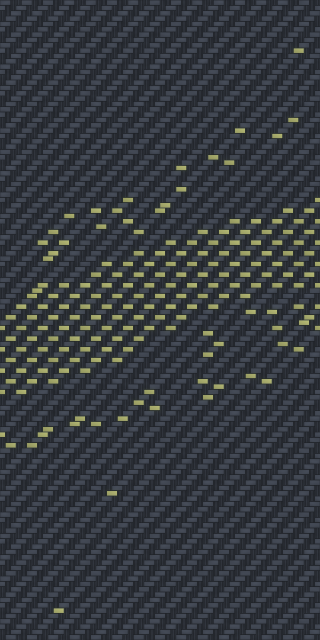
A Shadertoy shader for this pattern:

```glsl
// Dark twill weave crossed by a rising band of yellow-green weft chips.

const vec2 GRID = vec2(60.0, 120.0);            // threads across and up
const vec3 WEFT = vec3(0.255, 0.278, 0.322);
const vec3 WARP = vec3(0.165, 0.180, 0.208);
const vec3 GAP = vec3(0.120, 0.132, 0.152);
const vec3 CHIP = vec3(0.650, 0.665, 0.420);
const vec3 GLOW = vec3(0.035, 0.045, 0.008);
const vec2 WEFT_HALF = vec2(0.95, 0.43);        // half sizes, in threads
const vec2 WARP_HALF = vec2(0.44, 0.95);
const vec2 CHIP_HALF = vec2(0.93, 0.41);
const float BAND_LEFT = 0.447;                  // band centre at each side
const float BAND_RIGHT = 0.622;
const float BAND_HALF = 0.069;
const float STREAK_WIDTH = 0.024;
const float STREAK_CHANCE = 0.20;
const float STRAY_CHANCE = 0.09;
const float PI = 3.14159;

float hash(vec2 p) {
    vec3 q = fract(p.xyx * vec3(0.1031, 0.1030, 0.0973));
    q += dot(q, q.yzx + 33.33);
    return fract((q.x + q.y) * q.z);
}

float gradientDot(vec2 cell, vec2 offset) {
    float angle = 2.0 * PI * hash(cell + 71.0);
    return dot(vec2(cos(angle), sin(angle)), offset);
}

float gradientNoise(vec2 p) {
    vec2 i = floor(p), f = fract(p);
    vec2 u = f * f * (3.0 - 2.0 * f);
    vec2 e = vec2(1.0, 0.0);
    float low = mix(gradientDot(i, f), gradientDot(i + e, f - e), u.x);
    float high = mix(gradientDot(i + e.yx, f - e.yx),
                     gradientDot(i + 1.0, f - 1.0), u.x);
    return mix(low, high, u.y);
}

float boxDistance(vec2 p, vec2 halfSize, float corner) {
    vec2 d = abs(p) - halfSize + corner;
    return length(max(d, 0.0)) + min(max(d.x, d.y), 0.0) - corner;
}

float bell(float x) {
    return exp(-x * x);
}

// Chance of a chip at a canvas position, outside the solid band
float strayChance(vec2 uv, float outside) {
    float upper = bell((uv.y - mix(0.577, 0.824, uv.x)) / STREAK_WIDTH);
    float lower = bell((uv.y - mix(0.310, 0.447, uv.x)) / STREAK_WIDTH);
    float patchRight = bell(length((uv - vec2(0.90, 0.480)) / vec2(0.15, 0.035)));
    float stray = STRAY_CHANCE * exp(-outside / 0.05);
    return stray + STREAK_CHANCE * (upper + lower) + 0.25 * patchRight;
}

// One where the weft float centred here carries a chip
float hasChip(vec2 site) {
    vec2 uv = (site + vec2(0.0, 0.5)) / GRID;
    float centre = mix(BAND_LEFT, BAND_RIGHT, uv.x);
    float arch = sin(PI * uv.x);
    float top = centre + BAND_HALF + 0.0155 * arch;
    float bottom = centre - BAND_HALF + 0.008 * arch - 0.013 * sin(2.0 * PI * uv.x);
    float outside = max(uv.y - top, bottom - uv.y);
    float evenRow = 1.0 - mod(site.y, 2.0);
    if (outside < 0.0) return evenRow;
    return step(hash(site + 17.0), strayChance(uv, outside));
}

void mainImage(out vec4 fragColor, in vec2 fragCoord) {
    vec2 p = fragCoord / iResolution.xy * GRID;
    vec2 cell = floor(p), f = fract(p);
    float pixel = GRID.x / iResolution.x;
    float phase = mod(cell.x - cell.y - 1.0, 4.0);
    float mottle = 1.0 + 0.10 * gradientNoise(p * vec2(0.7, 1.3));
    vec3 color = GAP;

    // Two-over, two-under twill
    if (phase < 1.5) {
        vec2 q = vec2(phase + f.x - 1.0, f.y - 0.5);
        float cover = smoothstep(0.5, -0.5, boxDistance(q, WEFT_HALF, 0.08) / pixel);
        float shade = 1.04 - 0.35 * q.y * q.y - 0.07 * q.x * q.x + 0.08 * q.y;
        color = mix(GAP, WEFT * shade * mottle, cover);
    } else {
        vec2 q = vec2(f.x - 0.5, 2.0 - phase + f.y);
        float cover = smoothstep(0.5, -0.5, boxDistance(q, WARP_HALF, 0.06) / pixel);
        float fibres = 1.0 + 0.16 * cos(4.0 * PI * q.x);
        color = mix(GAP, WARP * fibres * mottle, cover);
    }

    // Chips lie on weft floats; their glow reaches the adjoining rows
    for (int j = -1; j <= 1; j++) {
        float row = cell.y + float(j);
        float repeat = floor((p.x - row - 2.0) / 4.0 + 0.5);
        vec2 site = vec2(row + 2.0 + 4.0 * repeat, row);
        vec2 q = p - site - vec2(0.0, 0.5);
        float d = boxDistance(q, CHIP_HALF, 0.07);
        float lit = hasChip(site);
        float cover = lit * smoothstep(0.5, -0.5, d / pixel);
        float shade = 0.98 + 0.05 * q.x + 0.10 * q.y + 0.08 * (hash(site) - 0.5);
        color += GLOW * lit * exp(-4.0 * max(d, 0.0));
        color = mix(color, CHIP * shade, cover);
    }
    fragColor = vec4(color, 1.0);
}
```
